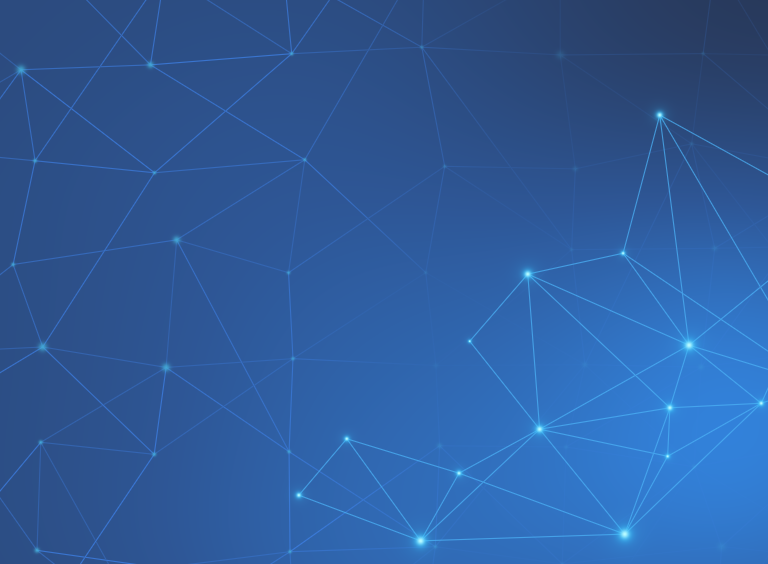
A Shadertoy shader for this background:

```glsl
// A blue backdrop crossed by a glowing plexus of thin lines and points.
// Soft elliptical glows shade the ground; a jittered lattice makes the dim
// mesh, and focal hubs join by a rule of size, distance and free passage.

const vec3 NIGHT = vec3(0.155, 0.215, 0.34);
const vec3 OCEAN = vec3(0.18, 0.34, 0.59);
const vec3 AZURE = vec3(0.20, 0.53, 0.89);
const vec3 MESH_LINE = vec3(0.24, 0.50, 0.90);
const vec3 MESH_NODE = vec3(0.27, 0.70, 0.86);
const vec3 HUB_LINE = vec3(0.29, 0.69, 0.96);
const vec3 HUB_GLOW = vec3(0.22, 0.75, 0.98);
const vec3 HUB_CORE = vec3(0.72, 0.98, 1.0);

const float ASPECT = 1.362;                // design width over height
const vec2 CELL = vec2(0.24, 0.175);       // mesh spacing
const vec2 MESH_ORIGIN = vec2(0.05, 0.02);
const float JITTER = 0.06;
const float LINK_KEEP = 0.80;              // share of near mesh links drawn
const float FAR_KEEP = 0.40;               // share of far mesh links drawn
const float HUB_REACH = 0.262;             // link length per unit of hub size
const float BLOCK_COS = -0.9;              // a hub this much between blocks
const float LINE_HALF = 0.0010;

// Focal hubs: position and size; the last two lie past the right edge
const int HUBS = 16;
const vec3 HUB[HUBS] = vec3[HUBS](
    vec3(1.170, 0.796, 0.60), vec3(0.936, 0.514, 0.75),
    vec3(1.222, 0.388, 1.00), vec3(0.957, 0.239, 0.75),
    vec3(1.108, 0.053, 1.10), vec3(0.746, 0.041, 1.00),
    vec3(1.188, 0.277, 0.65), vec3(1.350, 0.285, 0.50),
    vec3(0.615, 0.222, 0.45), vec3(0.833, 0.395, 0.28),
    vec3(1.105, 0.551, 0.40), vec3(1.184, 0.191, 0.40),
    vec3(0.814, 0.161, 0.50), vec3(0.530, 0.122, 0.50),
    vec3(1.500, 0.614, 0.90), vec3(1.450, 0.318, 1.60));

float hash(vec2 p) {
    vec3 q = fract(p.xyx * vec3(0.1031, 0.1030, 0.0973));
    q += dot(q, q.yzx + 33.33);
    return fract((q.x + q.y) * q.z);
}

// Soft elliptical falloff, 1 at its centre
float glow(vec2 p, vec2 centre, vec2 radius) {
    vec2 d = (p - centre) / radius;
    return exp(-dot(d, d));
}

// Antialiased thin segment
float strand(vec2 p, vec2 a, vec2 b, float pixel) {
    vec2 pa = p - a, ba = b - a;
    float d = length(pa - ba * clamp(dot(pa, ba) / dot(ba, ba), 0.0, 1.0));
    return clamp((LINE_HALF - d) / pixel + 0.5, 0.0, 1.0);
}

// False when a third hub stands almost between the two
bool freePassage(vec2 a, vec2 b) {
    for (int k = 0; k < HUBS; k++) {
        vec2 u = a - HUB[k].xy, v = b - HUB[k].xy;
        if (dot(u, v) < BLOCK_COS * length(u) * length(v) - 1e-5) return false;
    }
    return true;
}

vec2 meshNode(vec2 id) {
    vec2 shift = vec2(hash(id + 17.0), hash(id + 43.0)) - 0.5;
    return MESH_ORIGIN + id * CELL + shift * JITTER;
}

// The mesh is strong on the left and faint elsewhere, with an open middle
float meshStrength(vec2 p) {
    float side = mix(1.0, 0.22, smoothstep(0.50, 0.95, p.x));
    return side * (1.0 - 0.8 * glow(p, vec2(0.77, 0.40), vec2(0.20)));
}

vec3 background(vec2 p) {
    float light = 0.30
        + 0.25 * glow(p, vec2(0.66, 0.45), vec2(0.55))
        + 0.56 * glow(p, vec2(1.36, 0.28), vec2(0.40, 0.42))
        + 0.24 * glow(p, vec2(0.78, 0.0), vec2(0.50, 0.32))
        - 0.30 * glow(p, vec2(1.36, 1.0), vec2(0.60, 0.40));
    light += 0.008 * sin(5.0 * p.x + 3.0 * sin(4.0 * p.y));
    vec3 low = mix(NIGHT, OCEAN, clamp(light * 2.0, 0.0, 1.0));
    return mix(low, AZURE, clamp(light * 2.0 - 1.0, 0.0, 1.0));
}

void mainImage(out vec4 fragColor, in vec2 fragCoord) {
    vec2 p = fragCoord / iResolution.xy * vec2(ASPECT, 1.0);
    float pixel = 1.0 / iResolution.y;
    vec3 color = background(p);

    // Dim mesh: each node links right, up, along a diagonal and far across
    float lines = 0.0, nodes = 0.0;
    for (int n = 0; n < 56; n++) {
        vec2 id = vec2(n % 7 - 1, n / 7 - 1);
        vec2 a = meshNode(id);
        float slant = hash(id + 71.0) < 0.5 ? 1.0 : -1.0;
        for (int k = 0; k < 4; k++) {
            vec2 hop = k == 0 ? vec2(1, 0) : k == 1 ? vec2(0, 1)
                     : k == 2 ? vec2(1, slant) : vec2(1, -2.0 * slant);
            float pick = hash(id * 3.0 + float(k) * 29.0 + 90.0);
            float keep = k == 3 ? FAR_KEEP : LINK_KEEP;
            if (pick < keep)
                lines = max(lines, strand(p, a, meshNode(id + hop), pixel)
                    * mix(0.4, 1.0, pick / keep));
        }
        float size = hash(id + 5.0);
        nodes += glow(p, a, vec2(mix(0.003, 0.008, size * size)));
    }
    float strength = meshStrength(p);
    color = mix(color, MESH_LINE, lines * strength * 0.8);
    color = mix(color, MESH_NODE, min(nodes, 1.0) * strength * 0.8);

    // Bright hubs and the links between them
    float links = 0.0, halo = 0.0, core = 0.0;
    for (int i = 0; i < HUBS; i++) {
        vec3 hub = HUB[i];
        for (int j = i + 1; j < HUBS; j++) {
            vec3 other = HUB[j];
            if (distance(hub.xy, other.xy) > HUB_REACH * (hub.z + other.z)) continue;
            float line = strand(p, hub.xy, other.xy, pixel);
            if (line > links && freePassage(hub.xy, other.xy)) links = line;
        }
        halo += glow(p, hub.xy, vec2(0.012 * hub.z))
              + 0.18 * glow(p, hub.xy, vec2(0.030 * hub.z));
        core += glow(p, hub.xy, vec2(0.006 * hub.z));
    }
    color = mix(color, HUB_LINE, links * 0.75);
    color = mix(color, HUB_GLOW, min(halo, 1.0) * 0.85);
    color = mix(color, HUB_CORE, min(core, 1.0));
    fragColor = vec4(color, 1.0);
}
```
